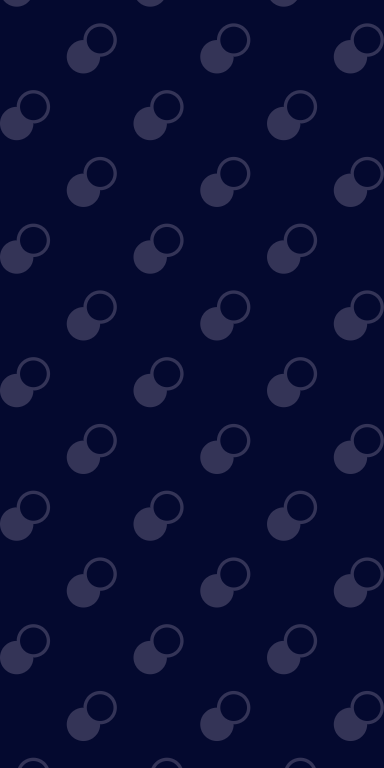
This pattern is drawn by a WebGL 2 fragment shader. Its source:

```glsl
#version 300 es
precision highp float;
// Staggered pairs of a solid disc and an open ring on a dark navy ground.
// Two square lattices, half a tile apart, each wrap the plane to one motif;
// the disc and ring are circle distances, with the ring's hole cut from both.

uniform vec2 u_resolution;
out vec4 outColor;

const vec3 NAVY = vec3(0.016, 0.035, 0.185);
const vec3 SLATE = vec3(0.204, 0.204, 0.341);

const float TILE = 0.3477;                        // tile side, in canvas widths
// The values below are in tiles
const vec2 MOTIF_CENTER = vec2(0.1875, -0.8625);  // from the top left corner
const vec2 RING_OFFSET = vec2(0.0625);            // the disc sits opposite
const float RADIUS = 0.125;                       // disc and outer ring edge
const float RING_WIDTH = 0.025;

// Smooth coverage of a circle, with an edge one pixel wide
float circle(vec2 p, float radius, float pixel) {
    return clamp(0.5 - (length(p) - radius) / pixel, 0.0, 1.0);
}

// Disc and ring joined, leaving the inside of the ring open
float motif(vec2 p, float pixel) {
    float disc = circle(p + RING_OFFSET, RADIUS, pixel);
    float ring = circle(p - RING_OFFSET, RADIUS, pixel);
    float hole = circle(p - RING_OFFSET, RADIUS - RING_WIDTH, pixel);
    return max(disc, ring) * (1.0 - hole);
}

void main() {
    // Tile units, measured from the top left corner with y upward
    float pixel = 1.0 / (u_resolution.x * TILE);
    vec2 p = (gl_FragCoord.xy - vec2(0.0, u_resolution.y)) * pixel;

    // Two lattices, the second shifted diagonally by half a tile
    float coverage = 0.0;
    for (int i = 0; i < 2; i++) {
        vec2 cell = fract(p - MOTIF_CENTER + 0.5 * float(i) + 0.5) - 0.5;
        coverage = max(coverage, motif(cell, pixel));
    }

    outColor = vec4(mix(NAVY, SLATE, coverage), 1.0);
}
```
